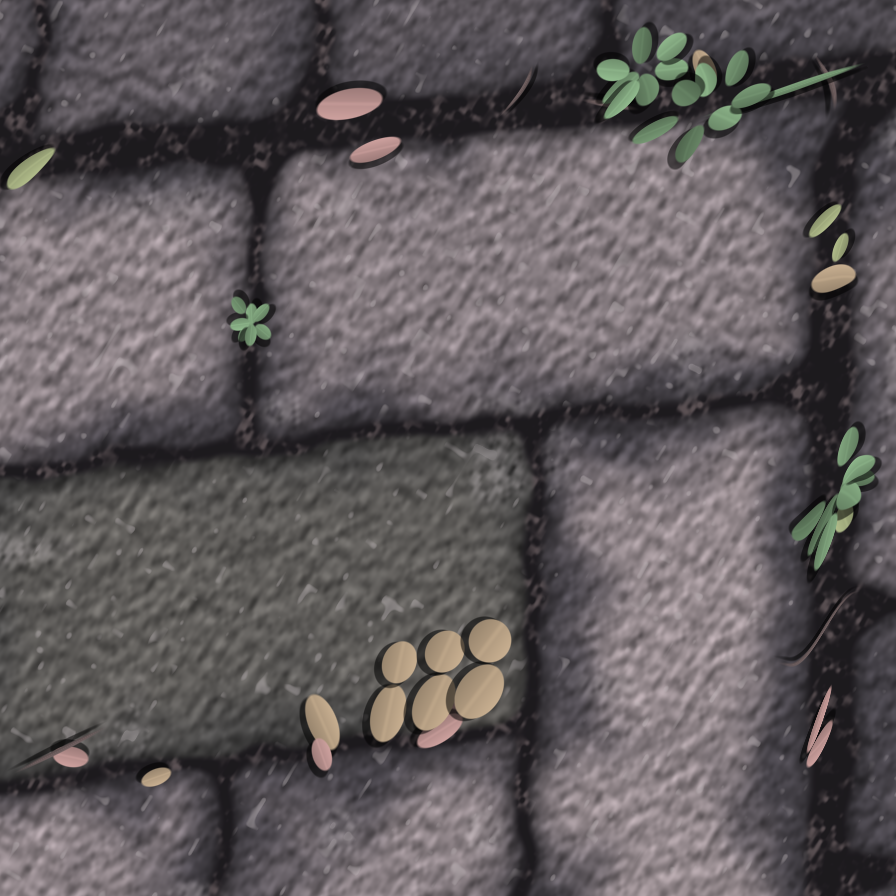
Write a WebGL 1 fragment shader that draws this texture.

```glsl
precision highp float;
uniform vec2 u_resolution;

const vec3 STONE_DARK = vec3(0.29, 0.275, 0.30);
const vec3 STONE_LIGHT = vec3(0.58, 0.535, 0.55);
const vec3 MOSS = vec3(0.98, 1.02, 0.93);
const vec3 SOIL_DARK = vec3(0.11, 0.10, 0.115);
const vec3 SOIL_LIGHT = vec3(0.36, 0.32, 0.33);
const vec3 CHIP = vec3(0.75, 0.72, 0.73);
const vec3 TAN = vec3(0.72, 0.63, 0.52);
const vec3 PINK = vec3(0.74, 0.58, 0.57);
const vec3 PALE_GREEN = vec3(0.64, 0.68, 0.50);
const vec3 WEED = vec3(0.46, 0.59, 0.45);
const vec3 TWIG = vec3(0.42, 0.36, 0.36);
const float JOINT = 0.026;        // half width of a joint, in brick widths
const float JOINT_EXTRA = 0.045;  // widening of the main joints
const float CORNER = 0.07;
const float WOBBLE = 0.05;
const vec2 CUT_BRICK = vec2(0.0, -1.0);
const vec2 MOSSY_BRICK = vec2(0.0, 1.0);

float hash(vec2 p) {
  vec3 a = fract(p.xyx * 0.1031);
  a += dot(a, a.yzx + 33.33);
  return fract((a.x + a.y) * a.z);
}

float noise(vec2 p) {
  vec2 i = floor(p), f = fract(p);
  f *= f * (3.0 - 2.0 * f);
  return mix(mix(hash(i), hash(i + vec2(1.0, 0.0)), f.x),
             mix(hash(i + vec2(0.0, 1.0)), hash(i + vec2(1.0, 1.0)), f.x), f.y);
}

// Three octaves, from broad to fine
float layered(vec2 p) {
  return 0.55 * noise(p) + 0.28 * noise(p * 2.1 + 17.0) + 0.17 * noise(p * 4.7 + 31.0);
}

// Canvas (y down) to brick widths, with the lean of the laid rows
vec2 toCells(vec2 p) {
  float right = 0.987 - 0.06 * smoothstep(0.08, 0.2, p.y);
  float rowHeight = 0.347 - 0.05 * smoothstep(0.88, 0.96, p.x);
  return vec2(3.0 - (right - p.x) / (0.312 + 0.03 * p.y),
              (p.y - 0.18 + 0.1 * p.x) / rowHeight);
}

float ellipse(vec2 r, vec2 radii) {
  float d = (length(r / radii) - 1.0) * min(radii.x, radii.y);
  float aa = 2.4 / min(u_resolution.x, u_resolution.y);
  return 1.0 - smoothstep(-aa, aa, d);
}

// Lays one leaf or twig with its shadow; offset is measured from its centre
vec3 lay(vec3 color, vec2 offset, float angle, vec2 radii, vec3 tint) {
  if (dot(offset, offset) > 0.07) return color;
  vec2 axis = vec2(cos(angle), sin(angle));
  vec2 r = vec2(dot(offset, axis), axis.x * offset.y - axis.y * offset.x);
  float shadow = ellipse(r - vec2(0.01, 0.018), radii * 1.1);
  float rib = 1.0 - smoothstep(0.0, 0.2, abs(r.y / radii.y));
  float light = 0.96 - 0.13 * r.y / radii.y + 0.06 * rib;
  return mix(color * (1.0 - 0.55 * shadow), tint * light, ellipse(r, radii));
}

void main() {
  vec2 p = gl_FragCoord.xy / u_resolution;
  p.y = 1.0 - p.y;
  vec2 q = toCells(p);
  vec2 w = q + WOBBLE * (vec2(noise(p * 24.0), noise(p * 24.0 + 40.0)) - 0.5);

  // Herringbone: two cells across, then two cells down, shifted every row
  vec2 cell = floor(w);
  float k = floor(mod(cell.x + cell.y - 0.5, 4.0));
  float down = step(1.5, k);
  vec2 size = vec2(2.0 - down, 1.0 + down);
  vec2 base = cell - mix(vec2(k, 0.0), vec2(0.0, k - 2.0), down);
  if (distance(base, CUT_BRICK) < 0.5) {
    base = cell;
    size = vec2(1.0);
  }
  vec2 wide = 1.0 - smoothstep(0.1, 0.25, abs(q - vec2(3.0, 0.0)));
  float gap = JOINT + JOINT_EXTRA * max(wide.x, wide.y);
  vec2 b = abs(w - base - 0.5 * size) - 0.5 * size + gap + CORNER;
  float d = length(max(b, 0.0)) + min(max(b.x, b.y), 0.0) - CORNER;

  // Worn light centres and dirty rims
  float patches = layered(p * 6.0 + base * 3.7);
  float mossy = 1.0 - step(0.5, distance(base, MOSSY_BRICK));
  float bright = 0.65 + 0.35 * hash(base + 21.0);
  bright *= mix(1.0, 0.3, step(base.y, -0.5)) * mix(1.0, 0.6, step(2.5, base.x));
  bright = mix(bright, 0.28, mossy);
  float wear = smoothstep(-0.02, 0.3, -d + 0.55 * (patches - 0.5));
  vec3 stone = mix(STONE_DARK, STONE_LIGHT, wear * bright + 0.2 * (patches - 0.5));
  stone *= mix(vec3(1.0), MOSS, mossy);

  // Slanted pitted grain and pale chips
  vec2 g = vec2(p.x + 0.6 * p.y, p.y - 0.6 * p.x) * vec2(95.0, 62.0);
  float relief = noise(g) - noise(g + vec2(0.55, 0.45));
  float fine = noise(g * 1.9);
  stone *= 1.0 + 0.45 * relief + 0.24 * (fine - 0.5);
  float chips = smoothstep(0.83, 0.97, noise(g * 0.9 + 70.0));
  chips += smoothstep(0.8, 0.95, noise(p * 13.0 + 9.0)) * fine;
  stone = mix(stone, CHIP, 0.4 * min(chips, 1.0));
  stone *= 0.72 + 0.28 * smoothstep(0.0, 0.07, -d);

  float crumbs = noise(p * 55.0) * fine;
  vec3 soil = mix(SOIL_DARK, SOIL_LIGHT, smoothstep(0.15, 0.8, crumbs));
  vec3 color = mix(soil, stone, 1.0 - smoothstep(-0.018, 0.018, d));

  // Litter caught along three of the joints
  for (int i = 0; i < 21; i++) {
    float n = float(i), lane = mod(n, 3.0);
    float along = hash(vec2(n, 3.0)), side = 0.2 * (hash(vec2(n, 8.0)) - 0.5);
    float pick = hash(vec2(n, 14.0)), grow = hash(vec2(n, 19.0));
    vec2 at = vec2(3.2 * along, side);
    if (lane > 0.5) at = vec2(3.0 + 0.5 * side, 2.4 * along);
    if (lane > 1.5) at = vec2(2.2 * along, 1.94 + side);
    vec2 radii = mix(vec2(0.045, 0.026), vec2(0.12, 0.052), grow * grow);
    vec3 tint = mix(mix(TAN, PINK, step(0.6, pick)), PALE_GREEN, step(0.8, pick));
    if (pick < 0.3) {
      radii = vec2(0.06 + 0.08 * grow, 0.008);
      tint = TWIG;
    }
    color = lay(color, q - at, 6.283 * along * 7.0, radii, tint);
  }

  // Fallen compound leaf, two rows of leaflets
  for (int i = 0; i < 6; i++) {
    float n = float(i), column = mod(n, 3.0), row = floor(n / 3.0);
    vec2 at = vec2(1.53 + 0.15 * column + 0.03 * row, 1.9 - 0.16 * row - 0.02 * column);
    vec2 radii = vec2(0.092 - 0.025 * row, 0.058 + 0.008 * column);
    color = lay(color, q - at, 1.75 + 0.25 * column, radii, TAN);
  }

  // Four weeds rooted in the joints, seven leaflets each
  color = lay(color, q - vec2(2.68, 0.02), -0.25, vec2(0.22, 0.013), WEED);
  for (int i = 0; i < 28; i++) {
    float n = float(i), plant = floor((n + 0.5) / 7.0), angle = n * 2.4;
    vec2 root = vec2(2.13 + 0.29 * plant, -0.08 + 0.14 * plant);
    if (plant > 1.5) root = mix(vec2(1.0, 0.6), vec2(3.03, 1.5), plant - 2.0);
    float reach = abs(plant - 2.0) < 0.5 ? 0.08 : 0.14;
    vec2 at = root + reach * (0.35 + 0.65 * hash(vec2(n, 31.0))) * vec2(cos(angle), sin(angle));
    vec3 tint = WEED * (0.8 + 0.4 * hash(vec2(n, 37.0)));
    color = lay(color, q - at, angle, reach * vec2(0.42, 0.25), tint);
  }
  gl_FragColor = vec4(color, 1.0);
}
```
